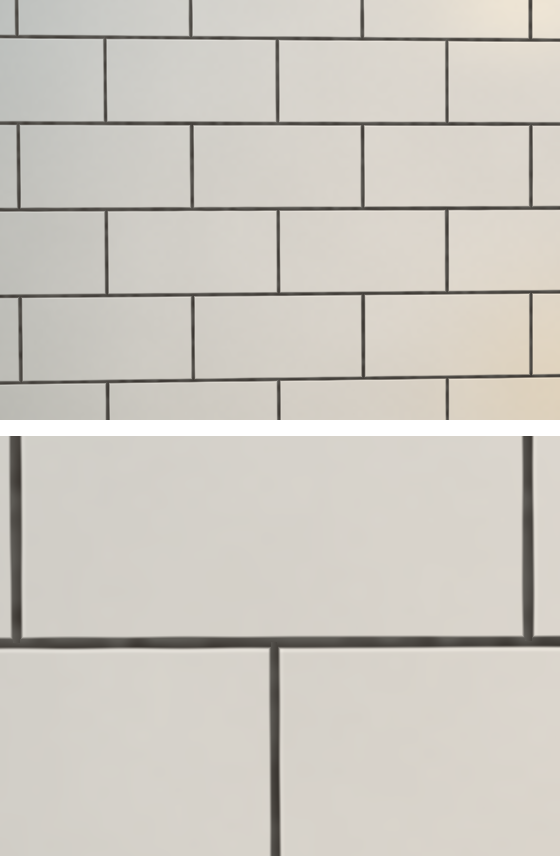
Top: the whole. Bottom: its middle third, enlarged.
Reproduce this texture procedurally as a WebGL 1 fragment shader.

```glsl
precision highp float;
uniform vec2 u_resolution;

float hash(vec2 p) {
  return fract(sin(dot(p, vec2(127.1, 311.7))) * 43758.547);
}

float noise(vec2 p) {
  vec2 i = floor(p), f = fract(p);
  f = f * f * (3.0 - 2.0 * f);
  return mix(mix(hash(i), hash(i + vec2(1.0, 0.0)), f.x),
             mix(hash(i + vec2(0.0, 1.0)), hash(i + vec2(1.0, 1.0)), f.x), f.y);
}

// Light falling on the glaze: cool at left, warm at the right corners
vec3 wallLight(vec2 uv) {
  vec3 glaze = mix(vec3(0.745, 0.745, 0.725), vec3(0.815, 0.805, 0.780), smoothstep(-0.08, 0.32, uv.x));
  glaze = mix(glaze, vec3(0.862, 0.840, 0.806), smoothstep(0.15, 0.75, uv.x));
  glaze += vec3(-0.008, 0.004, 0.014) * (1.0 - smoothstep(0.0, 0.6, uv.y)) * (1.0 - uv.x);
  glaze -= vec3(0.020, 0.022, 0.027) * smoothstep(0.55, 1.1, uv.y);
  vec2 lamp = (uv - vec2(0.94, 0.0)) / vec2(0.16, 0.13);
  glaze += vec3(0.070, 0.055, 0.025) * exp(-dot(lamp, lamp));
  vec2 glow = (uv - vec2(1.02, 0.93)) / vec2(0.22, 0.30);
  return glaze + vec3(0.022, -0.005, -0.050) * exp(-dot(glow, glow));
}

void main() {
  // Height is one unit, y runs downwards
  vec2 p = vec2(gl_FragCoord.x, u_resolution.y - gl_FragCoord.y) / u_resolution.y;
  vec2 uv = vec2(gl_FragCoord.x / u_resolution.x, p.y);
  float soft = 0.0009 + 0.7 / u_resolution.y;

  // Courses converge slightly towards the right
  float coursePitch = 0.2062 - 0.0065 * uv.x;
  float course = (p.y - 0.0868 - 0.0087 * uv.x) / coursePitch;
  float row = floor(course);
  float bed = floor(course + 0.5);
  float bedOffset = (course - bed) * coursePitch;

  // Running bond with gently narrowing tiles
  float t = (p.x - 0.0443 - 0.0104 * (p.y - 0.45) * (1.0 - uv.x)) / 0.4168;
  float column = t + 0.00875 * t * t - 0.5 * mod(row + 1.0, 2.0);
  float joint = floor(column + 0.5);
  float jointOffset = (column - joint) * 0.4168 * (1.0 - 0.0175 * t);
  jointOffset += 0.0016 * (hash(vec2(joint, row)) - 0.5);

  // Grout widths wander along each line
  float wander = 0.0007 * (noise(p * 22.0) - 0.5);
  float bedHalf = 0.0041 + wander + 0.0006 * (hash(vec2(bed, 4.0)) - 0.5);
  float jointHalf = 0.0040 + wander + 0.0008 * (hash(vec2(joint, row + 9.0)) - 0.5);
  float bedMask = 1.0 - smoothstep(-soft, soft, abs(bedOffset) - bedHalf);
  float jointMask = 1.0 - smoothstep(-soft, soft, abs(jointOffset) - jointHalf);

  // Glaze with faint variation and mottling
  vec2 tile = vec2(floor(column), row);
  vec3 color = wallLight(uv);
  color += 0.010 * (hash(tile + 3.0) - 0.5);
  color += 0.010 * (noise(p * 9.0) - 0.5) + 0.006 * (noise(p * 70.0) - 0.5);

  // Bright upper lip and fainter side lip of each tile
  float lip = exp(-pow((bedOffset - bedHalf - 0.0022) / 0.0015, 2.0));
  float sideLip = exp(-pow((jointOffset - jointHalf - 0.0020) / 0.0015, 2.0));
  color += 0.055 * lip + 0.025 * sideLip;

  // Grout: grey on its lit side, dark in the recess
  float recess = bedMask > jointMask ? bedOffset / bedHalf : jointOffset / jointHalf;
  float shade = 0.5 + 0.38 * recess + 0.7 * (noise(p * 65.0) - 0.5) + 0.25 * (uv.y - 0.5);
  vec3 grout = mix(vec3(0.365, 0.355, 0.335), vec3(0.225, 0.207, 0.188), clamp(shade, 0.0, 1.0));
  color = mix(color, grout, max(bedMask, jointMask));

  gl_FragColor = vec4(color, 1.0);
}
```
